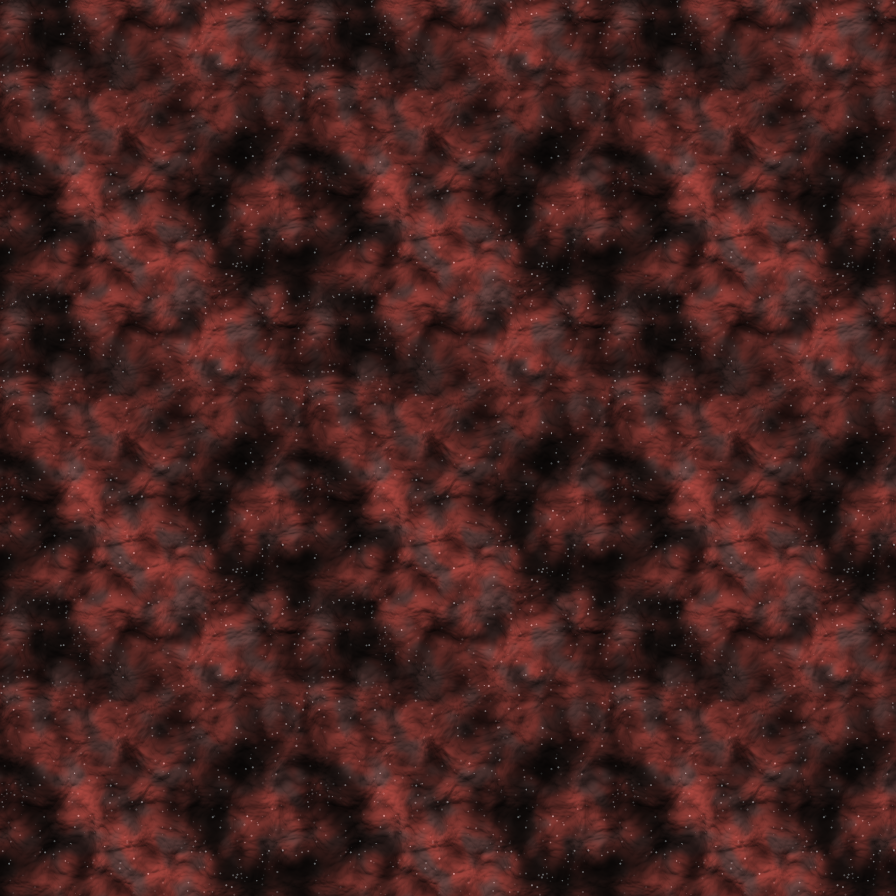
This texture is drawn by a Shadertoy shader. Its source:

```glsl
// Wet, lumpy dark red flesh with creases, black hollows and tiny glints, tiled seamlessly.

// Layout, in tile units
const float REPEATS = 2.932;
const vec2  RIDGE_CENTER = vec2(0.46, 0.12);
const vec2  RIDGE_HALF = vec2(0.23, -0.29);
const float RIDGE_WIDTH = 0.13;
const vec2  MOAT_CENTER = vec2(0.91, 0.24);
const float MOAT_RADIUS = 0.225;
const float MOAT_WIDTH = 0.065;
const vec2  PIT_CENTER = vec2(0.17, 0.85);
const float PIT_WIDTH = 0.09;

// Surface
const float LUMP_FREQUENCY = 7.0;
const int   LUMP_OCTAVES = 4;
const float WARP = 0.035;
const float RELIEF = 0.07;
const float SLOPE_STEP = 0.005;
const vec3  LIGHT = vec3(-0.15, 0.4, 0.9);
const float GLINT_RADIUS = 0.0032;

// Colours
const vec3 HOLLOW = vec3(0.062, 0.043, 0.039);
const vec3 RED_FLESH = vec3(0.57, 0.235, 0.21);
const vec3 GREY_FLESH = vec3(0.39, 0.255, 0.245);
const vec3 GLINT = vec3(0.34, 0.38, 0.39);

vec3 hash3(vec2 cell, float seed) {
    uvec3 v = uvec3(cell, seed) * 1664525u + 1013904223u;
    for (int i = 0; i < 2; i++) {
        v.x += v.y * v.z; v.y += v.z * v.x; v.z += v.x * v.y;
        v ^= v >> 16u;
    }
    return vec3(v & 65535u) / 65535.0;
}

// Gradient noise that repeats after one tile
float noise(vec2 tile, float frequency, float seed) {
    vec2 p = tile * frequency, cell = floor(p), f = fract(p);
    vec2 w = f * f * f * (f * (f * 6.0 - 15.0) + 10.0);
    float sum = 0.0;
    for (int k = 0; k < 4; k++) {
        vec2 corner = vec2(k & 1, k >> 1), weight = mix(1.0 - w, w, corner);
        float angle = 6.2832 * hash3(mod(cell + corner, frequency), seed).x;
        sum += weight.x * weight.y * dot(vec2(cos(angle), sin(angle)), f - corner);
    }
    return sum;
}

// Squared distance to the nearest scattered point: bulges with valleys between
float bulgeDepth(vec2 tile, float frequency, float seed) {
    vec2 p = tile * frequency, cell = floor(p);
    float nearest = 4.0;
    for (int k = 0; k < 9; k++) {
        vec2 c = cell + vec2(k % 3, k / 3) - 1.0;
        vec2 d = c + hash3(mod(c, frequency), seed).xy - p;
        nearest = min(nearest, dot(d, d));
    }
    return nearest;
}

float lumps(vec2 p) {
    vec2 q = p + WARP * vec2(noise(p, 9.0, 11.0), noise(p, 9.0, 12.0));
    float height = 0.0, amplitude = 0.5, frequency = LUMP_FREQUENCY;
    for (int i = 0; i < LUMP_OCTAVES; i++) {
        float n = noise(q, frequency, float(i));
        height += amplitude * (0.5 * (sqrt(n * n + 0.001) - 0.2)
                + 0.5 * (0.25 - bulgeDepth(q, frequency, float(i) + 50.0)));
        amplitude *= 0.47;
        frequency *= 2.0;
    }
    return height;
}

vec2 wrapped(vec2 d) { return fract(d + 0.5) - 0.5; }
float bell(float x) { return exp(-x * x); }

// Broad light and dark: a bright diagonal ridge, a moat around a mound, and a pit
float broadTone(vec2 p) {
    vec2 q = p + 0.1 * vec2(noise(p, 5.0, 21.0), noise(p, 5.0, 22.0));
    vec2 d = wrapped(q - RIDGE_CENTER);
    float along = clamp(dot(d, RIDGE_HALF) / dot(RIDGE_HALF, RIDGE_HALF), -1.0, 1.0);
    float ridge = bell(length(d - along * RIDGE_HALF) / RIDGE_WIDTH);
    float moat = bell((length(wrapped(q - MOAT_CENTER)) - MOAT_RADIUS) / MOAT_WIDTH);
    float pit = bell(length(wrapped(q - PIT_CENTER)) / PIT_WIDTH);
    float patches = 0.32 * noise(p, 6.0, 23.0) + 0.26 * noise(p, 13.0, 24.0);
    return 0.46 + 0.29 * ridge - 0.36 * moat - 0.46 * pit + patches;
}

// Small bright dots on overlaid jittered grids
float glints(vec2 p, float wetness, float pixel) {
    float sum = 0.0, blur = max(0.6 * pixel, 0.0015);
    for (float cells = 37.0; cells < 70.0; cells += 11.0) {
        vec2 q = p * cells, cell = mod(floor(q), cells);
        vec3 r = hash3(cell, cells), s = hash3(cell, cells + 1.0);
        float dist = length(fract(q) - 0.5 - 0.6 * (r.xy - 0.5)) / cells;
        float radius = GLINT_RADIUS * mix(0.6, 1.1, s.x);
        float spot = 1.0 - smoothstep(radius - blur, radius + blur, dist);
        sum += spot * step(r.z, wetness) * mix(0.2, 1.0, s.y * s.y);
    }
    return sum;
}

void mainImage(out vec4 fragColor, in vec2 fragCoord) {
    vec2 p = fragCoord / iResolution.y * REPEATS, e = vec2(SLOPE_STEP, 0.0);
    // Relief and light
    float height = lumps(p);
    vec2 slope = (vec2(lumps(p + e.xy), lumps(p + e.yx)) - height) / SLOPE_STEP;
    float light = max(dot(normalize(vec3(-RELIEF * slope, 1.0)), normalize(LIGHT)), 0.0);
    float crease = mix(0.6, 1.0, smoothstep(-0.17, 0.07, height));
    // Flesh colour
    float tone = broadTone(p) + 0.8 * height;
    float greyness = smoothstep(-0.2, 0.5, noise(p, 9.0, 41.0) + 0.6 * noise(p, 19.0, 42.0));
    vec3 flesh = mix(RED_FLESH, GREY_FLESH, greyness);
    vec3 color = mix(HOLLOW, flesh, smoothstep(-0.05, 1.0, tone)) * light * crease * 1.2;
    // Wet specks, thickest in the hollows
    float clusters = smoothstep(-0.1, 0.4, noise(p, 10.0, 43.0));
    float wetness = 0.05 + 0.25 * clusters * (1.0 - smoothstep(0.2, 0.65, tone));
    color += GLINT * glints(p, wetness, REPEATS / iResolution.y);
    fragColor = vec4(color, 1.0);
}
```
